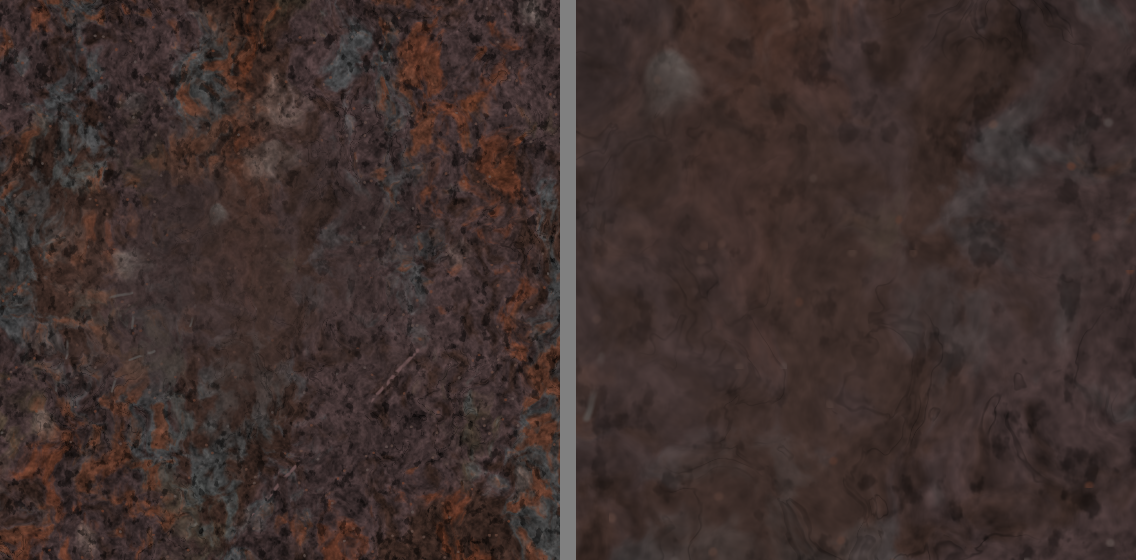
Left: the whole. Right: its middle third, enlarged.
Give the GLSL for this texture, as a Shadertoy shader.

```glsl
// Dark rusted metal plate with streaky stains, grit, pale worn chips and scratches.

float hash(vec2 p) {
    vec3 q = fract(vec3(p.xyx) * 0.1031);
    q += dot(q, q.yzx + 33.33);
    return fract((q.x + q.y) * q.z);
}

float noise(vec2 p) {
    vec2 cell = floor(p), f = fract(p);
    f = f * f * (3.0 - 2.0 * f);
    return mix(mix(hash(cell), hash(cell + vec2(1, 0)), f.x),
               mix(hash(cell + vec2(0, 1)), hash(cell + vec2(1, 1)), f.x), f.y);
}

float fbm(vec2 p) {
    float sum = 0.0, amp = 0.53;
    for (int i = 0; i < 4; i++) {
        sum += amp * noise(p);
        p = mat2(0.96, 0.28, -0.28, 0.96) * p * 2.03 + 17.3;
        amp *= 0.5;
    }
    return sum;
}

// Distance to a segment
float segment(vec2 p, vec2 a, vec2 b) {
    vec2 ap = p - a, ab = b - a;
    return length(ap - ab * clamp(dot(ap, ab) / dot(ab, ab), 0.0, 1.0));
}

void mainImage(out vec4 fragColor, in vec2 fragCoord) {
    vec2 uv = fragCoord / iResolution.xy;
    vec2 warp = vec2(fbm(uv * 14.0), fbm(uv * 14.0 + 50.0)) - 0.5;
    vec2 p = uv + warp * 0.09;

    // The middle is worn smooth, the surroundings are gritty
    float worn = smoothstep(0.42, 0.08, length((uv - vec2(0.42, 0.5)) * vec2(0.9, 1.15)) + warp.x * 0.3);
    float grit = mix(1.0, 0.4, worn);

    // Stains drawn out vertically, broken up by finer flakes
    float flakes = fbm(uv * vec2(48, 36) + warp * 3.0) - 0.5;
    float mauve = fbm(p * vec2(7, 3.5) + 3.0) + flakes * 0.5;
    float slate = fbm(p * vec2(8, 3.5) + 21.0) + flakes * 0.6;
    float rust = fbm(p * vec2(7, 4) + 42.0) + flakes * 0.8;
    float olive = fbm(p * vec2(6, 4) + 73.0) + flakes * 0.4;
    vec3 col = mix(vec3(0.222, 0.155, 0.132), vec3(0.245, 0.190, 0.190), smoothstep(0.36, 0.58, mauve));
    col = mix(col, vec3(0.235, 0.200, 0.150), 0.7 * smoothstep(0.54, 0.72, olive));
    col = mix(col, vec3(0.245, 0.260, 0.265), 0.8 * grit * smoothstep(0.52, 0.72, slate));
    col = mix(col, vec3(0.345, 0.180, 0.115), 0.75 * grit * smoothstep(0.57, 0.80, rust));
    col = mix(col, vec3(0.245, 0.195, 0.185), 0.5 * worn);

    // Pale worn chips with a soft lower side
    for (int i = 0; i < 11; i++) {
        float id = float(i);
        vec2 center = vec2(hash(vec2(id, 3.7)), hash(vec2(id, 9.1)));
        float size = mix(0.016, 0.055, pow(hash(vec2(id, 5.3)), 2.0));
        vec2 d = (uv - center) / size + warp * 2.2;
        float soft = mix(0.25, 0.9, smoothstep(0.6, -0.8, d.y));
        float chip = 1.0 - smoothstep(1.0 - soft, 1.0 + soft * 0.5, length(d * vec2(1.0, 0.85)));
        vec3 tint = mix(vec3(0.39, 0.29, 0.255), vec3(0.34, 0.32, 0.31), hash(vec2(id, 1.9)));
        col = mix(col, tint, chip * (0.55 + flakes));
    }

    // Grain, dark pits and thin cracks
    float broad = fbm(p * vec2(6, 5) + 90.0) - 0.5;
    float fine = fbm(uv * vec2(105, 90) + warp * 4.0) - 0.5;
    float speck = noise(uv * 250.0) - 0.5;
    col *= 1.0 + 0.45 * broad + grit * (0.55 * flakes + 1.0 * fine + 0.28 * speck);
    float pits = smoothstep(0.60, 0.76, fbm(uv * vec2(75, 58) + 31.0));
    float crack = 1.0 - smoothstep(0.0, 0.045, abs(fbm(uv * vec2(34, 20) + warp * 5.0 + 60.0) - 0.5));
    crack *= smoothstep(0.48, 0.65, fbm(uv * 9.0 + 12.0));
    col *= 1.0 - grit * (0.45 * pits + 0.3 * crack);

    // Scattered tinted crumbs
    vec2 grid = uv * 85.0, cell = floor(grid);
    vec2 offset = vec2(hash(cell + 7.0), hash(cell + 19.0)) * 0.5 + 0.25;
    float crumb = 1.0 - smoothstep(0.10, 0.32, length(grid - cell - offset + warp));
    crumb *= step(0.955, hash(cell + 41.0)) * grit;
    vec3 crumbTint = mix(vec3(0.46, 0.25, 0.17), vec3(0.39, 0.36, 0.35), hash(cell + 63.0));
    col = mix(col, crumbTint, crumb * 0.65);

    // Two long, beaded diagonal scratches
    for (int i = 0; i < 2; i++) {
        vec2 start = vec2(0.45, 0.08) + float(i) * vec2(0.21, 0.20);
        float d = segment(uv + warp * 0.006, start, start + vec2(0.085, 0.095));
        float beads = smoothstep(0.3, 0.7, noise(uv * 150.0 + 8.0));
        col = mix(col, vec3(0.46, 0.35, 0.35), 0.8 * beads * (1.0 - smoothstep(0.001, 0.005, d)));
    }

    // Short faint nicks, level and upright by turns
    for (int i = 0; i < 10; i++) {
        float id = float(i);
        vec2 start = vec2(0.06 + 0.30 * hash(vec2(id, 14.2)), 0.25 + 0.32 * hash(vec2(id, 27.6)));
        vec2 reach = i % 2 == 0 ? vec2(0.045, 0.012) : vec2(0.006, 0.035);
        float d = segment(uv + warp * 0.02, start, start + reach);
        float mark = (1.0 - smoothstep(0.0005, 0.0035, d)) * smoothstep(0.3, 0.65, noise(uv * 70.0));
        col = mix(col, vec3(0.38, 0.37, 0.36), 0.6 * mark);
    }

    fragColor = vec4(clamp(col, 0.0, 1.0), 1.0);
}
```
